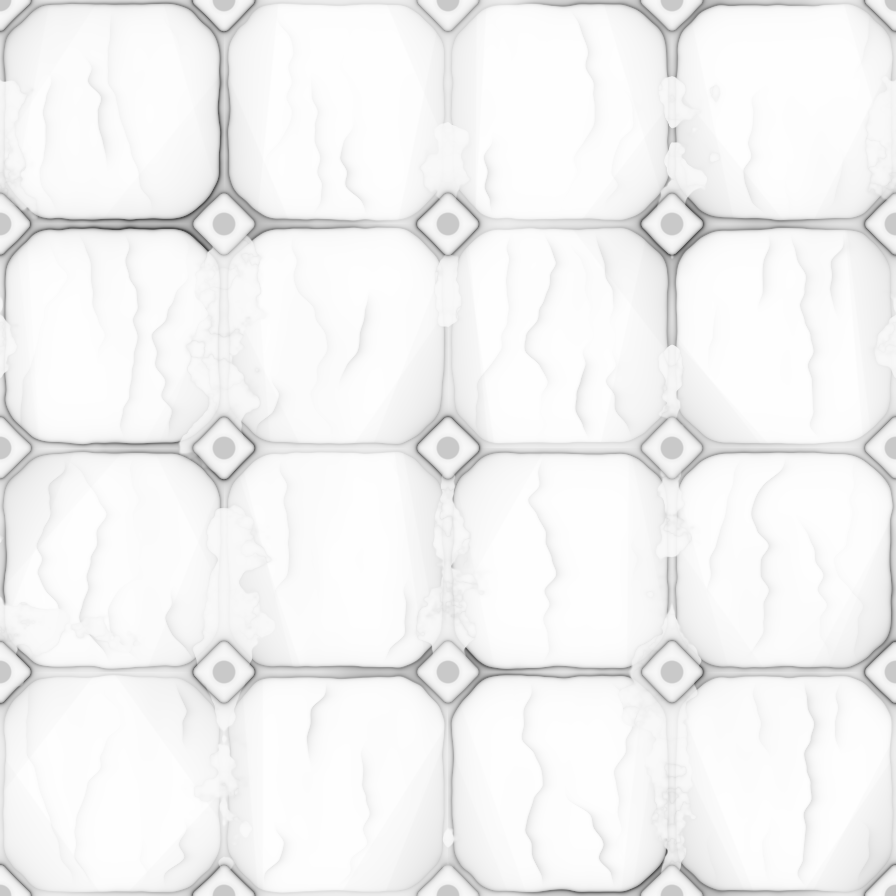
Write a Shadertoy shader that draws this texture map.

```glsl
// Worn white floor: four by four chamfered tiles with diamond studs at the joints.

float hash(vec2 p) {
    return fract(sin(dot(p, vec2(127.1, 311.7))) * 43758.5453);
}

// Value noise that wraps after a whole number of lattice cells
float noise(vec2 p, float period) {
    vec2 i = floor(p), f = fract(p);
    f = f * f * (3.0 - 2.0 * f);
    vec2 a = mod(i, period), b = mod(i + 1.0, period);
    return mix(mix(hash(a), hash(vec2(b.x, a.y)), f.x),
               mix(hash(vec2(a.x, b.y)), hash(b), f.x), f.y);
}

float fbm(vec2 p, float period) {
    float sum = 0.0, amp = 0.53;
    for (int i = 0; i < 4; i++) {
        sum += amp * noise(p, period);
        p *= 2.0;
        period *= 2.0;
        amp *= 0.5;
    }
    return sum;
}

float smoothMax(float a, float b, float k) {
    float h = max(k - abs(a - b), 0.0) / k;
    return max(a, b) + h * h * k * 0.25;
}

float tileDistance(vec2 q) {
    q = abs(q);
    return smoothMax(max(q.x, q.y) - 0.479, (q.x + q.y - 0.81) * 0.7071, 0.05);
}

float studDistance(vec2 v) {
    vec2 r = abs(vec2(v.x + v.y, v.x - v.y) * 0.7071) - 0.077;
    return length(max(r, 0.0)) + min(max(r.x, r.y), 0.0) - 0.03;
}

// Broad flat bevels cut by straight lines on the left and right of a tile
float facetShade(vec2 q, vec2 id, float px) {
    float shade = 0.0;
    for (int i = 0; i < 4; i++) {
        vec2 seed = id + float(i) * vec2(7.3, 3.1);
        float angle = float(i) * 3.14159 + (hash(seed) - 0.5) * 1.5;
        float over = dot(q, vec2(cos(angle), sin(angle))) - 0.27 - 0.14 * hash(seed + 5.7);
        shade += 0.013 * smoothstep(-px, px, over) + 0.12 * max(over, 0.0);
    }
    return shade;
}

// Wandering upright cracks, crisp on one side and soft on the other
float crackShade(vec2 q, vec2 id) {
    float shade = 0.0;
    for (int i = 0; i < 4; i++) {
        float seed = floor(hash(id + float(i) * 4.7) * 300.0);
        float path = (float(i) - 1.5) * 0.18 + (hash(id + seed) - 0.5) * 0.35 * q.y;
        path += 0.16 * (noise(vec2(q.y * 4.0 + 9.0, seed), 512.0) - 0.5);
        path += 0.05 * (noise(vec2(q.y * 15.0 + 40.0, seed), 512.0) - 0.5);
        float side = q.x - path;
        float line = side > 0.0 ? exp(-side * 45.0) : exp(side * 300.0);
        float present = smoothstep(0.35, 0.8, noise(vec2(q.y * 3.0 + 70.0, seed), 512.0));
        shade += line * present * (0.03 + 0.09 * hash(id - seed));
    }
    return shade * smoothstep(0.47, 0.36, abs(q.y));
}

void mainImage(out vec4 fragColor, in vec2 fragCoord) {
    vec2 p = fragCoord / iResolution.xy * 4.0;
    float px = 4.0 / iResolution.y;
    vec2 id = floor(p), q = fract(p) - 0.5;
    vec2 corner = floor(p + 0.5), v = p - corner;

    // Tile outline with chipped, uneven edges
    float chips = noise(p * 8.0, 32.0) - 0.5 + 0.5 * (noise(p * 19.0, 76.0) - 0.5);
    float d = tileDistance(q) + 0.014 * chips;
    float relief = smoothstep(0.35, 1.0, hash(id + 2.4));
    float local = smoothstep(0.25, 0.8, noise(p * 1.5 + 3.0, 6.0));
    float depth = 0.12 + 0.45 * relief + 0.4 * local;

    // Tile face
    float face = 0.995 - facetShade(q, id, px) * (1.0 - 0.4 * relief);
    face -= crackShade(q, id) + 0.012 * smoothstep(0.45, 0.8, fbm(p * vec2(3.0, 1.0), 12.0));
    face -= 0.07 * depth * exp(min(d, 0.0) * 22.0);

    // Joint
    float joint = 0.94 - 0.2 * local * noise(p * 5.0, 20.0);
    joint -= 0.3 * depth * exp(-max(d, 0.0) * 65.0);
    float shade = mix(face, joint, smoothstep(-px, px, d));
    shade -= 0.48 * depth * exp(-abs(d) / 0.006);

    // Crumbled filler along upright joints, with one broad worn patch
    vec2 patchOffset = (p - vec2(0.45, 1.18)) * vec2(1.0, 1.5);
    float rubble = fbm(p * 5.0, 20.0);
    float field = 0.65 * rubble + 0.35 * noise(p * 1.5, 6.0) - min(abs(v.x) * 1.5, 0.45);
    field += 0.48 * exp(-dot(patchOffset, patchOffset) * 5.0) - 0.47;
    float worn = smoothstep(-0.012, 0.012, field);
    float lumps = abs(fbm(p * 9.0 + 4.0, 36.0) - 0.5);
    float filler = 0.98 - 0.07 * exp(-lumps * 22.0) * noise(p * 4.0, 16.0);
    shade = mix(shade, filler, worn * 0.9);
    shade -= 0.05 * exp(-abs(field) * 60.0) * noise(p * 7.0, 28.0);

    // Stud with a dark rim and a round grey centre
    float s = studDistance(v) + 0.006 * (noise(p * 11.0, 44.0) - 0.5);
    float rim = (0.5 + 0.5 * hash(mod(corner, 4.0) + 8.2)) * (1.0 - 0.35 * worn);
    shade -= 0.17 * rim * exp(-max(s, 0.0) * 35.0);
    float stud = 0.98 - 0.1 * exp(min(s, 0.0) * 45.0);
    float r = length(v);
    stud -= 0.03 * smoothstep(0.075, 0.05, r);
    stud = mix(stud, 0.79, smoothstep(0.055, 0.046, r));
    shade = mix(shade, stud, smoothstep(px, -px, s));
    shade -= 0.45 * rim * exp(-abs(s) / 0.006);

    fragColor = vec4(vec3(clamp(shade, 0.3, 0.995)), 1.0);
}
```
